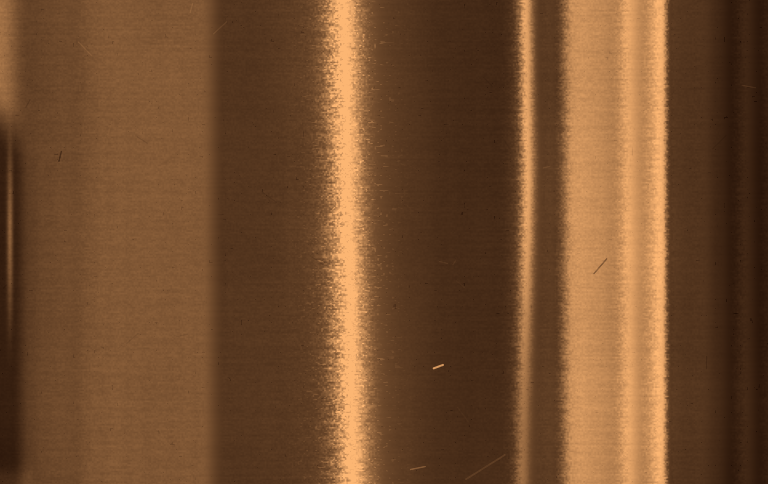
A WebGL 1 fragment shader for this texture:

```glsl
precision highp float;
uniform vec2 u_resolution;

float hash(vec2 p) {
  vec3 q = fract(p.xyx * vec3(0.1031, 0.103, 0.0973));
  q += dot(q, q.yzx + 33.33);
  return fract((q.x + q.y) * q.z);
}

float noise(vec2 p) {
  vec2 i = floor(p), f = fract(p);
  f = f * f * (3.0 - 2.0 * f);
  return mix(mix(hash(i), hash(i + vec2(1.0, 0.0)), f.x),
             mix(hash(i + vec2(0.0, 1.0)), hash(i + 1.0), f.x), f.y);
}

float bell(float x, float center, float width) {
  float d = (x - center) / width;
  return exp(-d * d);
}

float band(float x, float left, float right, float soft) {
  return smoothstep(left - soft, left + soft, x) * (1.0 - smoothstep(right - soft, right + soft, x));
}

float scratch(vec2 p, vec2 a, vec2 b, float width) {
  vec2 ab = b - a;
  float t = clamp(dot(p - a, ab) / dot(ab, ab), 0.0, 1.0);
  return 1.0 - smoothstep(0.2 * width, width, length(p - a - ab * t));
}

// Broad vertical reflections; x carries the brushed jitter
float reflections(float x, float y) {
  float v = mix(0.39, 0.5, smoothstep(0.03, 0.16, x));
  v -= 0.025 * bell(x, 0.1, 0.012);
  v = mix(v, 0.325, smoothstep(0.262, 0.292, x));
  v = mix(v, 0.27, smoothstep(0.49, 0.6, x));

  // Central highlight: bright core over a long soft falloff
  float center = mix(0.459, 0.447, y);
  float away = abs(x - center);
  v += 0.25 * exp(-away / 0.035) * smoothstep(0.29, 0.38, x);
  v += 0.47 * exp(-pow(away / 0.023, 2.0));

  // Thin highlight and its dark neighbour
  v += 0.07 * band(x, 0.665, 0.72, 0.014);
  float thin = 0.683 + 0.005 * bell(y, 0.6, 0.35) - 0.003 * (1.0 - y);
  v += mix(0.26, 0.56, smoothstep(0.05, 0.65, y)) * bell(x, thin, 0.0095);
  v += 0.05 * bell(x, 0.722, 0.012);

  // Wide bright panel with inner ridges
  float panel = 0.76 + 0.05 * bell(x, 0.756, 0.015) - 0.05 * bell(x, 0.798, 0.012)
    + 0.14 * bell(x, 0.818, 0.01) - 0.03 * bell(x, 0.837, 0.006) + 0.2 * bell(x, 0.859, 0.011);
  v = mix(v, panel, smoothstep(0.721, 0.746, x) * (1.0 - smoothstep(0.862, 0.876, x)));

  // Shadowed right side
  float shade = mix(0.34, 0.21, smoothstep(0.87, 0.98, x));
  shade += 0.03 * bell(x, 0.915, 0.012) + 0.04 * bell(x, 0.972, 0.009);
  shade -= 0.04 * bell(x, 0.952, 0.009) + 0.03 * bell(x, 0.99, 0.008);
  return mix(v, shade, smoothstep(0.864, 0.878, x));
}

// Dark sliver and pale corner at the left rim
float leftRim(float v, float x, float y) {
  float low = 1.0 - smoothstep(0.69, 0.83, y + 1.5 * x);
  float dark = mix(0.2, 0.35, smoothstep(0.015, 0.04, x));
  dark += 0.34 * bell(x, 0.013, 0.004) * band(y, 0.38, 0.66, 0.16);
  dark += 0.1 * (1.0 - smoothstep(0.0, 0.05, y));
  v = mix(v, dark, low * (1.0 - smoothstep(0.03, 0.055, x)));
  return v + 0.24 * (1.0 - low) * (1.0 - smoothstep(0.0, 0.036, x));
}

void main() {
  vec2 uv = gl_FragCoord.xy / u_resolution;
  vec2 p = vec2(uv.x * 1.59, uv.y);

  // Brushed grain: long streaks, short streaks and fine speckle
  float longStreak = noise(uv * vec2(14.0, 230.0) + 7.0) - 0.5;
  float shortStreak = noise(uv * vec2(130.0, 310.0) + 31.0) - 0.5;
  float speckle = noise(uv * vec2(480.0, 310.0) + 83.0) - 0.5;
  float fuzz = mix(0.004, 0.015, bell(uv.x, 0.455, 0.06));
  float x = uv.x + fuzz * (0.2 * longStreak + 0.6 * shortStreak + 0.9 * speckle);

  float v = leftRim(reflections(x, uv.y), uv.x, uv.y);
  v *= 1.0 + 0.05 * longStreak + 0.05 * shortStreak + 0.09 * speckle;
  v += 0.03 * (noise(p * 6.0) - 0.5) + 0.012 * (noise(vec2(uv.x * 90.0, uv.y * 2.0)) - 0.5);

  // Sparks beside the central highlight
  float spark = noise(uv * vec2(260.0, 320.0) + 151.0);
  v += 0.2 * smoothstep(0.78, 0.96, spark) * bell(uv.x, 0.455, 0.05);

  // Scattered pits and hairline scratches
  v -= 0.07 * smoothstep(0.93, 0.99, noise(p * 210.0 + 211.0));
  for (int i = 0; i < 36; i++) {
    float n = float(i) + 1.0;
    vec2 a = vec2(1.59 * hash(vec2(n, 3.0)), hash(vec2(n, 17.0)));
    vec2 reach = vec2(hash(vec2(n, 29.0)), hash(vec2(n, 41.0))) - 0.5;
    float tone = hash(vec2(n, 53.0)) - 0.4;
    v += 0.12 * tone * scratch(p, a, a + 0.06 * reach, 0.0022);
  }

  // Prominent marks
  v += 0.55 * scratch(p, vec2(0.898, 0.239), vec2(0.917, 0.246), 0.0035);
  v += 0.08 * scratch(p, vec2(0.965, 0.01), vec2(1.045, 0.06), 0.003);
  v += 0.18 * scratch(p, vec2(0.85, 0.03), vec2(0.88, 0.036), 0.0025);
  v -= 0.22 * scratch(p, vec2(1.23, 0.435), vec2(1.256, 0.465), 0.0025);
  v -= 0.13 * scratch(p, vec2(0.122, 0.667), vec2(0.127, 0.687), 0.0025);

  v = clamp(v, 0.12, 0.99);
  gl_FragColor = vec4(v, 0.76 * v - 0.04, max(0.5 * v - 0.045, 0.0), 1.0);
}
```
